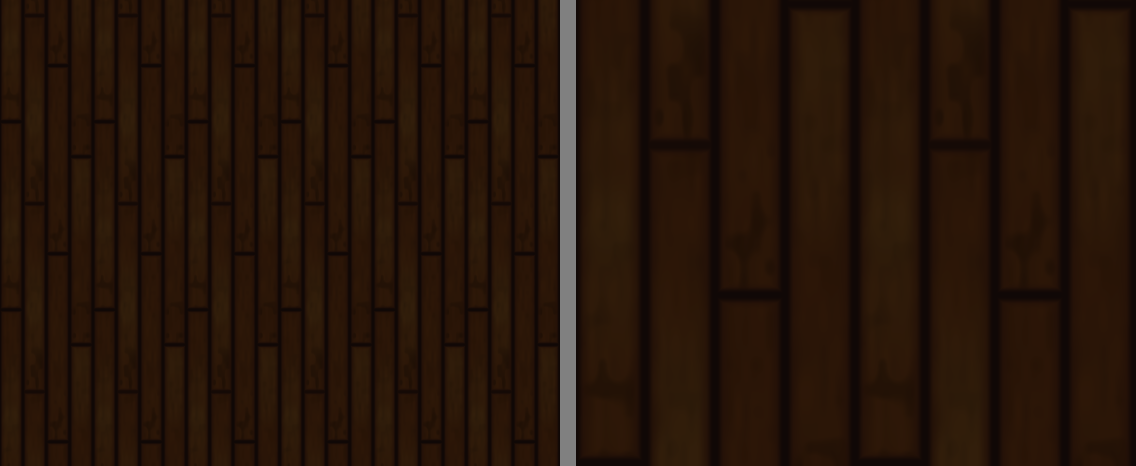
Left, the full canvas; right, a detail of the centre.
Reproduce this texture procedurally as a Shadertoy shader.

```glsl
// Dark stained floorboards running upright, with staggered end joints and soft grain.

const float BOARDS_ACROSS = 24.0;   // boards over the canvas width
const float BOARD_LENGTH = 8.06;    // in board widths
const float SEAM_SHIFT = 0.015;     // sideways offset of the seams
const float SEAM_CORE = 0.02;       // half width of the darkest line
const float SEAM_FADE = 0.13;       // where the line has faded out
const float EDGE_SHADE = 0.27;      // reach of the darkened board edge
const float GRAIN_AMOUNT = 0.13;
const float SMUDGE_AMOUNT = 0.22;

// One entry for each of the four boards in a repeat
const vec4 JOINT_POS = vec4(0.647, 0.083, 0.349, 0.833);
const vec4 JOINT_DEPTH = vec4(1.0, 0.75, 1.0, 0.95);
const vec4 SHEEN_POS = vec4(0.58, 0.56, 0.60, 0.14);
const vec4 SHEEN_REACH = vec4(0.24, 0.27, 0.30, 0.22);
const vec4 SHEEN_AMOUNT = vec4(0.85, 1.0, 0.12, 0.95);

const vec3 WOOD = vec3(0.165, 0.082, 0.026);
const vec3 SHEEN = vec3(0.188, 0.113, 0.040);
const vec3 EDGE = vec3(0.132, 0.060, 0.027);
const vec3 SEAM = vec3(0.062, 0.030, 0.024);

float hash(vec2 p) {
    return fract(sin(dot(p, vec2(127.1, 311.7))) * 43758.5453);
}

float noise(vec2 p) {
    vec2 i = floor(p), f = fract(p);
    f = f * f * (3.0 - 2.0 * f);
    return mix(mix(hash(i), hash(i + vec2(1, 0)), f.x),
               mix(hash(i + vec2(0, 1)), hash(i + vec2(1, 1)), f.x), f.y);
}

void mainImage(out vec4 fragColor, in vec2 fragCoord) {
    // Board widths, measured from the upper left
    float unit = BOARDS_ACROSS / iResolution.x;
    vec2 p = vec2(fragCoord.x, iResolution.y - fragCoord.y) * unit;
    p.x += SEAM_SHIFT;

    // Position inside the board: x across, along runs 0..1 downward
    int board = int(mod(floor(p.x), 4.0));
    float x = fract(p.x);
    float along = fract(p.y / BOARD_LENGTH - JOINT_POS[board]);
    float y = along * BOARD_LENGTH;
    vec2 seed = vec2(float(board) * 37.0, float(board) * 19.0);

    // Lighter olive patch, broken up by noise
    float blotch = noise(vec2(x * 2.0, y * 1.3) + seed);
    float reach = (along - SHEEN_POS[board]) / SHEEN_REACH[board];
    float sheen = exp(-reach * reach) * SHEEN_AMOUNT[board];
    sheen = clamp(sheen * (0.7 + 0.5 * blotch) + 0.25 * (blotch - 0.4), 0.0, 1.0);
    vec3 color = mix(WOOD, SHEEN, sheen);

    // Lengthwise grain and dark smudges gathering near the board end
    float grain = noise(vec2(x * 9.0, y * 1.8) + seed) - 0.5;
    float smudge = smoothstep(0.58, 0.9, noise(vec2(x * 5.0, y * 3.0) + seed + 7.0));
    float endWear = 0.25 + 0.75 * smoothstep(0.65, 0.88, along);
    color *= 1.0 + GRAIN_AMOUNT * grain - SMUDGE_AMOUNT * smudge * endWear;

    // Shaded edges, then long seams and end joints
    float side = min(x, 1.0 - x);
    float end = min(y, BOARD_LENGTH - y);
    float fade = max(SEAM_FADE, SEAM_CORE + unit);
    float wobble = 0.04 * (noise(vec2(x * 3.0, y * 2.5) + seed + 13.0) - 0.5);
    float shade = 1.0 - smoothstep(0.06, EDGE_SHADE, min(side, end * 1.3) + wobble);
    float sideLine = 1.0 - smoothstep(SEAM_CORE, fade, side);
    float endLine = (1.0 - smoothstep(SEAM_CORE, fade, end)) * JOINT_DEPTH[board];
    color = mix(color, EDGE, 0.8 * shade);
    color = mix(color, SEAM, max(sideLine, endLine));

    fragColor = vec4(color, 1.0);
}
```
